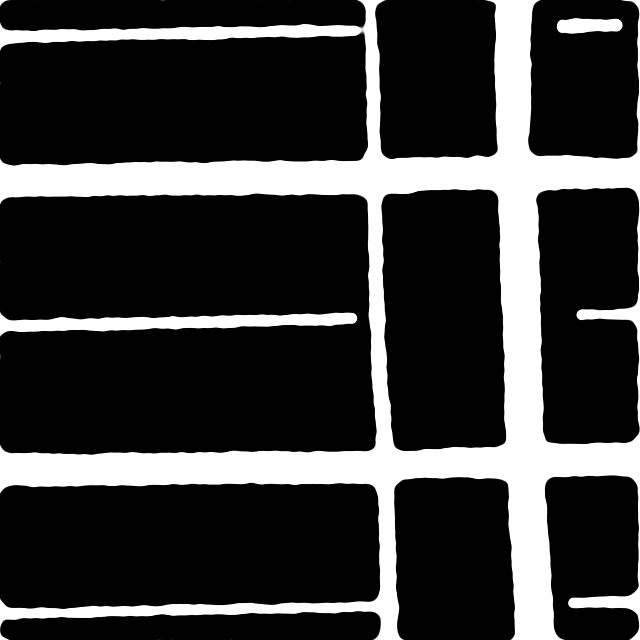
This pattern is drawn by a Shadertoy shader. Its source:

```glsl
// Draws white, rough-edged streets and alleys between rounded black city blocks.

const int ROAD_POINTS = 6;
const float CORNER_BLEND = 0.021;
const vec3 BLOCK_COLOR = vec3(0.0);
const vec3 STREET_COLOR = vec3(1.0);

vec2 hashGradient(vec2 cell) {
    vec2 h = vec2(dot(cell, vec2(127.1, 311.7)), dot(cell, vec2(269.5, 183.3)));
    return 2.0 * fract(sin(h) * 43758.5) - 1.0;
}

float gradientNoise(vec2 p) {
    vec2 i = floor(p), f = fract(p);
    vec2 u = f * f * (3.0 - 2.0 * f);
    float a = dot(hashGradient(i), f);
    float b = dot(hashGradient(i + vec2(1, 0)), f - vec2(1, 0));
    float c = dot(hashGradient(i + vec2(0, 1)), f - vec2(0, 1));
    float d = dot(hashGradient(i + vec2(1, 1)), f - vec2(1, 1));
    return mix(mix(a, b, u.x), mix(c, d, u.x), u.y);
}

// Smooth union: joining streets round off the block corners.
float smoothMin(float a, float b, float k) {
    float h = max(k - abs(a - b), 0.0) / k;
    return min(a, b) - h * h * k * 0.25;
}

// Capsule whose ends are (x, y, half width).
float taperedCapsule(vec2 p, vec3 a, vec3 b) {
    vec2 axis = b.xy - a.xy;
    float t = clamp(dot(p - a.xy, axis) / dot(axis, axis), 0.0, 1.0);
    return length(p - a.xy - axis * t) - mix(a.z, b.z, t);
}

float bentRoad(vec2 p, vec3 path[ROAD_POINTS]) {
    float d = 1e3;
    for (int i = 0; i < ROAD_POINTS - 1; i++)
        d = min(d, taperedCapsule(p, path[i], path[i + 1]));
    return d;
}

float mainStreets(vec2 p) {
    vec3 narrowAvenue[ROAD_POINTS] = vec3[ROAD_POINTS](
        vec3(0.577, 1.02, 0.007), vec3(0.583, 0.870, 0.0105),
        vec3(0.589, 0.505, 0.0115), vec3(0.593, 0.414, 0.0125),
        vec3(0.601, 0.323, 0.0125), vec3(0.609, -0.02, 0.0137));
    vec3 wideAvenue[ROAD_POINTS] = vec3[ROAD_POINTS](
        vec3(0.803, 1.02, 0.029), vec3(0.801, 0.870, 0.028),
        vec3(0.803, 0.766, 0.025), vec3(0.810, 0.674, 0.031),
        vec3(0.822, 0.245, 0.029), vec3(0.838, -0.02, 0.031));
    vec3 upperStreet[ROAD_POINTS] = vec3[ROAD_POINTS](
        vec3(-0.02, 0.717, 0.0255), vec3(0.30, 0.721, 0.026),
        vec3(0.58, 0.723, 0.027), vec3(0.69, 0.729, 0.026),
        vec3(0.89, 0.730, 0.026), vec3(1.02, 0.730, 0.0215));
    vec3 lowerStreet[ROAD_POINTS] = vec3[ROAD_POINTS](
        vec3(-0.02, 0.265, 0.0255), vec3(0.30, 0.268, 0.0255),
        vec3(0.57, 0.270, 0.0255), vec3(0.65, 0.274, 0.022),
        vec3(0.85, 0.280, 0.026), vec3(1.02, 0.283, 0.026));
    float avenues = min(bentRoad(p, narrowAvenue), bentRoad(p, wideAvenue));
    float streets = min(bentRoad(p, upperStreet), bentRoad(p, lowerStreet));
    return smoothMin(avenues, streets, CORNER_BLEND);
}

float alleys(vec2 p) {
    // Long alleys on the left
    float d = taperedCapsule(p, vec3(-0.02, 0.942, 0.0095), vec3(0.553, 0.953, 0.0085));
    d = min(d, taperedCapsule(p, vec3(-0.02, 0.490, 0.0095), vec3(0.550, 0.502, 0.0088)));
    d = min(d, taperedCapsule(p, vec3(-0.02, 0.041, 0.0085), vec3(0.600, 0.052, 0.0075)));
    // Short alleys on the right
    d = min(d, taperedCapsule(p, vec3(0.880, 0.960, 0.0105), vec3(0.963, 0.961, 0.0095)));
    d = min(d, taperedCapsule(p, vec3(0.910, 0.509, 0.008), vec3(1.02, 0.509, 0.007)));
    return min(d, taperedCapsule(p, vec3(0.896, 0.0585, 0.008), vec3(1.02, 0.060, 0.009)));
}

float canvasBorder(vec2 p) {
    float sides = min(p.x + 0.001, 1.0 - p.x - 0.003);
    float ends = min(p.y, 1.0 - p.y) + 0.001;
    return smoothMin(sides, ends, CORNER_BLEND);
}

float edgeRoughness(vec2 p) {
    return 0.004 * gradientNoise(p * 26.0) + 0.0025 * gradientNoise(p * 65.0 + 9.0);
}

void mainImage(out vec4 fragColor, in vec2 fragCoord) {
    vec2 p = fragCoord / iResolution.xy;
    float d = smoothMin(mainStreets(p), alleys(p), CORNER_BLEND);
    d = smoothMin(d, canvasBorder(p), CORNER_BLEND);
    d += edgeRoughness(p);

    // Antialiased street edge
    float softness = 0.6 / min(iResolution.x, iResolution.y);
    float street = 1.0 - smoothstep(-softness, softness, d);
    fragColor = vec4(mix(BLOCK_COLOR, STREET_COLOR, street), 1.0);
}
```
